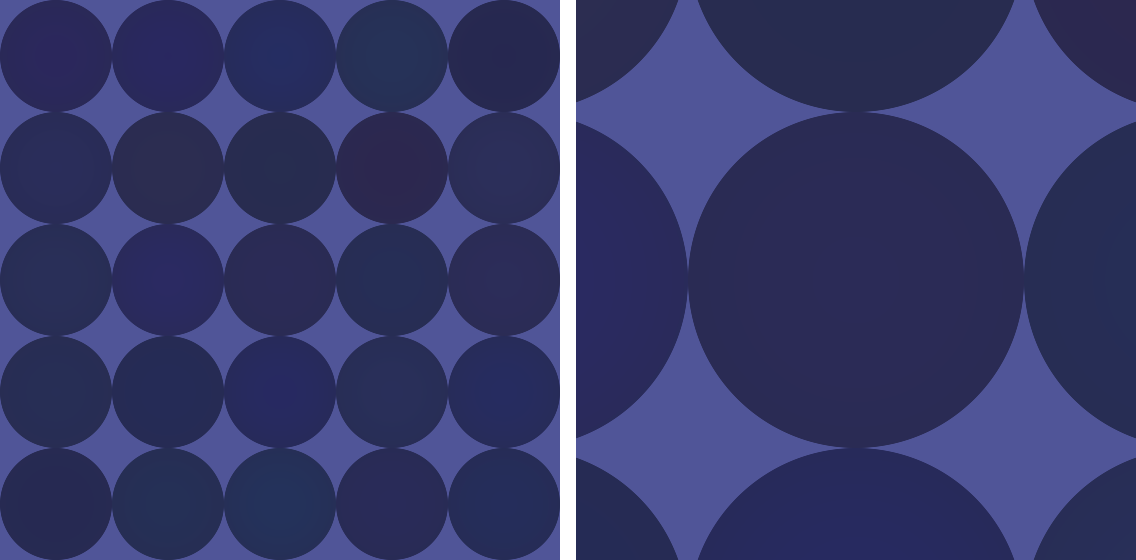
Left, the full canvas; right, a detail of the centre.
This pattern is drawn by a WebGL 1 fragment shader. Its source:

```glsl
precision highp float;
// Five by five grid of touching dark indigo discs, each tinted slightly differently, on periwinkle.

uniform vec2 u_resolution;

#define REPEATS 5.0
#define RADIUS 0.5
#define GROUND_COLOR vec3(0.314, 0.333, 0.596)
#define DISC_COLOR vec3(0.160, 0.175, 0.347)
#define TINT_RANGE vec3(0.042, 0.046, 0.080)
#define RIM_COLOR vec3(0.157, 0.168, 0.315)
#define RIM_BLEND 0.45

// Three independent random values per cell
vec3 hash3(vec2 cell) {
    vec3 p = fract(vec3(cell.xyx) * vec3(0.1031, 0.1030, 0.0973) + 0.37);
    p += dot(p, p.yxz + 33.33);
    return fract((p.xxy + p.yzz) * p.zyx);
}

// Disc tint, fading softly towards a shared rim shade
vec3 discColor(vec2 cell, float radial) {
    vec3 tint = DISC_COLOR + (hash3(cell) - 0.5) * TINT_RANGE;
    return mix(tint, RIM_COLOR, RIM_BLEND * radial * radial);
}

void main() {
    vec2 grid = gl_FragCoord.xy / u_resolution * REPEATS;
    vec2 cell = mod(floor(grid), REPEATS);
    float dist = length(fract(grid) - 0.5);

    // Edge smoothed over about one pixel, measured in cell units
    float halfPixel = 0.5 * REPEATS / min(u_resolution.x, u_resolution.y);
    float disc = 1.0 - smoothstep(RADIUS - halfPixel, RADIUS + halfPixel, dist);

    float radial = clamp(dist / RADIUS, 0.0, 1.0);
    vec3 color = mix(GROUND_COLOR, discColor(cell, radial), disc);
    gl_FragColor = vec4(color, 1.0);
}
```
